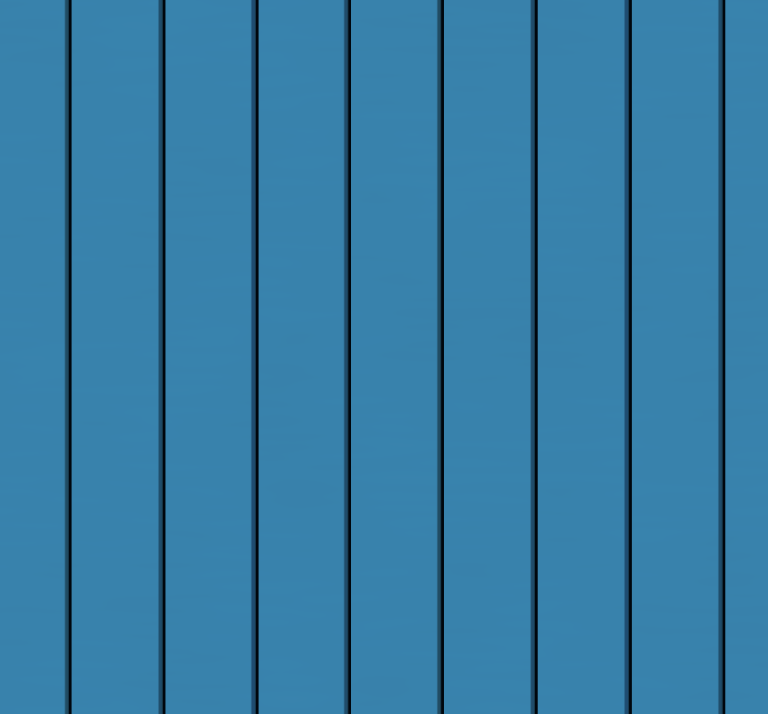
Write a WebGL 1 fragment shader that draws this texture.

```glsl
precision highp float;
// Blue painted vertical planks divided by thin black grooves with a soft shadow on their left.
uniform vec2 u_resolution;

vec2 gradient(vec2 cell) {
  float a = 6.2832 * fract(sin(dot(cell, vec2(27.17, 61.73))) * 4375.85);
  return vec2(cos(a), sin(a));
}

// Gradient noise, roughly -0.7 to 0.7
float noise(vec2 p) {
  vec2 i = floor(p), f = p - i;
  vec2 w = f * f * f * (f * (f * 6.0 - 15.0) + 10.0);
  float a = dot(gradient(i), f);
  float b = dot(gradient(i + vec2(1.0, 0.0)), f - vec2(1.0, 0.0));
  float c = dot(gradient(i + vec2(0.0, 1.0)), f - vec2(0.0, 1.0));
  float d = dot(gradient(i + 1.0), f - 1.0);
  return mix(mix(a, b, w.x), mix(c, d, w.x), w.y);
}

// Antialiased step, never sharper than one pixel
float edge(float at, float x, float softness) {
  float w = 0.5 * max(softness, 1.0 / u_resolution.x);
  return smoothstep(at - w, at + w, x);
}

void main() {
  vec2 p = gl_FragCoord.xy / u_resolution.x;

  // Nearest groove, its slight misplacement and the signed distance to it
  float groove = floor((p.x - 0.0914) / 0.1215 + 0.5);
  float drift = 0.001 * cos(1.13 * groove - 1.4);
  float x = p.x - 0.0914 - 0.1215 * groove - drift;

  // Painted face with very faint horizontal streaks and broad mottling
  float streaks = noise(p * vec2(9.0, 70.0)) + noise(p * vec2(7.0, 5.0) + 13.0);
  vec3 color = vec3(0.22, 0.51, 0.675) * (1.0 + 0.009 * streaks);

  // Shadow deepening toward the groove, wider and bluer on every fourth one
  float wide = 0.5 - 0.5 * cos(1.5708 * groove);
  vec3 shadow = mix(vec3(0.13, 0.30, 0.39), vec3(0.12, 0.30, 0.44), wide);
  shadow = mix(shadow, vec3(0.09, 0.21, 0.28), edge(-0.0031, x, 0.002));
  float shade = edge(-0.0070 - 0.0008 * wide, x, 0.0030);
  color = mix(color, shadow, shade * (1.0 - edge(0.0, x, 0.0)));

  // Black groove
  float line = edge(-0.0018, x, 0.0012) * (1.0 - edge(0.0016, x, 0.0010));
  color = mix(color, vec3(0.0, 0.025, 0.05), line);

  gl_FragColor = vec4(color, 1.0);
}
```
